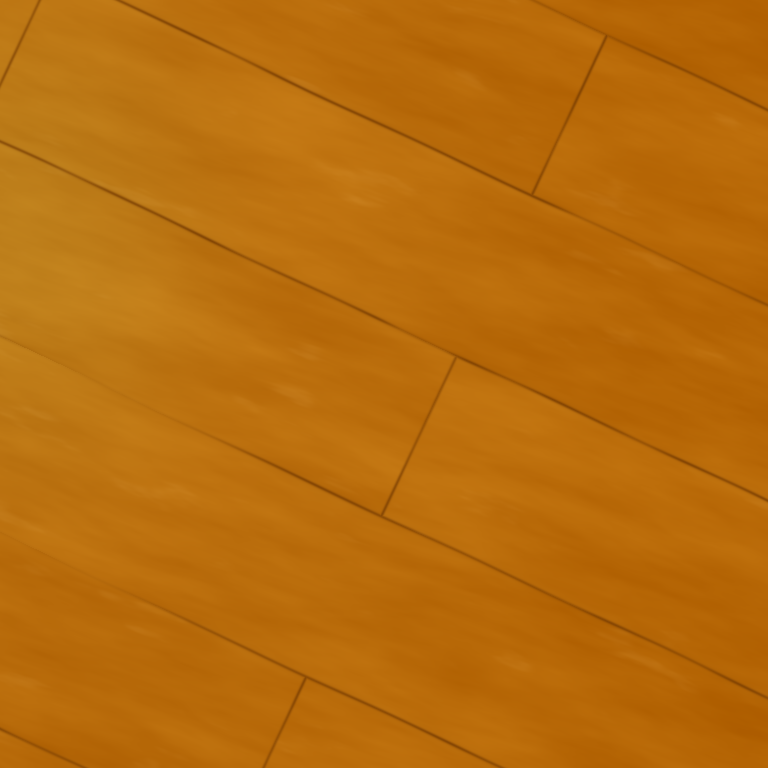
Write a Shadertoy shader that draws this texture.

```glsl
// Glossy amber wood floor: slanted staggered planks with thin worn seams and soft grain.

float hash(vec2 p) {
    return fract(sin(dot(p, vec2(127.1, 311.7))) * 43758.5453);
}

float noise(vec2 p) {
    vec2 i = floor(p), f = fract(p);
    f = f * f * (3.0 - 2.0 * f);
    return mix(mix(hash(i), hash(i + vec2(1, 0)), f.x),
               mix(hash(i + vec2(0, 1)), hash(i + vec2(1, 1)), f.x), f.y);
}

float fbm(vec2 p) {
    float sum = 0.0, amp = 0.5;
    for (int i = 0; i < 4; i++) {
        sum += amp * noise(p);
        p = p * 2.03 + 17.3;
        amp *= 0.5;
    }
    return sum / 0.9375;
}

// Soft dark line: 1 at the centre, fading smoothly to 0
float seam(float dist, float width) {
    width += 0.25 / iResolution.y;
    return exp(-dist * dist / (width * width));
}

// Rubbed patch: 0 inside the inner radius, 1 beyond the outer one
float rubbed(vec2 offset, float inner, float outer) {
    return smoothstep(inner, outer, length(offset));
}

void mainImage(out vec4 fragColor, in vec2 fragCoord) {
    vec2 uv = fragCoord / iResolution.xy;
    vec2 q = vec2(uv.x, 1.0 - uv.y);

    // Plank axes: x runs along the boards, y across them
    vec2 along = vec2(0.9055, 0.4244);
    vec2 p = vec2(dot(q, along), dot(q, vec2(-along.y, along.x)));
    p.y += 0.004 * (noise(vec2(p.x * 7.0, 3.0)) - 0.5);

    // Rows, with every other row shifted by half a board
    float rowPos = (p.y - 0.1665) / 0.2306;
    float row = floor(rowPos), edge = floor(rowPos + 0.5);
    float boardPos = (p.x - 0.047) / 1.376 - 0.5 * (1.0 - mod(row, 2.0));
    float edgeSide = (rowPos - edge) * 0.2306;
    float endDist = abs(boardPos - floor(boardPos + 0.5)) * 1.376;
    vec2 board = vec2(floor(boardPos), row);
    float tone = hash(board + 4.7);

    // Window glow fades from gold at the left to deep amber at the right
    float d = length((q - vec2(0.0, 0.29)) * vec2(1.0, 0.8));
    vec3 col = mix(vec3(0.75, 0.505, 0.11), vec3(0.735, 0.435, 0.052), smoothstep(0.0, 0.42, d));
    col = mix(col, vec3(0.715, 0.402, 0.022), smoothstep(0.35, 0.95, d));

    // Grain: broad bands, narrow streaks and fine fibres, slightly skewed to the board
    vec2 g = vec2(p.x, p.y + 0.1 * p.x) + 9.0 * vec2(tone, hash(board));
    g.y += 0.015 * noise(g * vec2(5.0, 9.0));
    float bands = fbm(g * vec2(3.0, 13.0)) - 0.5;
    float streaks = fbm(g * vec2(8.0, 38.0) + 31.0) - 0.5;
    float fibres = noise(g * vec2(40.0, 140.0)) - 0.5;
    float clouds = noise(q * 5.0 + 8.0) - 0.5;
    float grain = 0.09 * bands + 0.065 * streaks + 0.01 * fibres + 0.018 * clouds;
    col += (grain + 0.008 * (tone - 0.5)) * vec3(0.85, 0.95, 0.65);

    // Scattered pale glints in the varnish
    float glint = smoothstep(0.68, 0.9, fbm(g * vec2(10.0, 34.0) + 73.0));
    col += glint * vec3(0.025, 0.035, 0.04);

    // Long seams, rubbed away in patches and uneven along their length
    float worn = rubbed(q - vec2(0.08, 0.62), 0.13, 0.34);
    worn *= mix(0.35, 1.0, rubbed(q - vec2(0.55, 0.44), 0.025, 0.07));
    worn *= mix(0.5, 1.0, rubbed(q - vec2(0.85, 0.33), 0.1, 0.16));
    worn *= mix(0.45, 1.0, rubbed(q - vec2(0.75, 0.02), 0.04, 0.2));
    float uneven = noise(vec2(p.x * 16.0, edge * 5.3 + 1.0));
    float depth = mix(0.1, 1.0, worn) * mix(0.4, 0.8, uneven);
    float longSeam = seam(edgeSide, 0.0018) * depth;
    float endSeam = seam(endDist, 0.0018) * mix(0.45, 0.75, noise(p * 14.0));
    col += seam(edgeSide - 0.006, 0.004) * depth * vec3(0.012, 0.015, 0.01);
    col *= 1.0 - 0.04 * depth * exp(-abs(edgeSide) / 0.006);
    col = mix(col, vec3(0.46, 0.23, 0.005), max(longSeam, endSeam));

    fragColor = vec4(clamp(col, 0.0, 1.0), 1.0);
}
```
